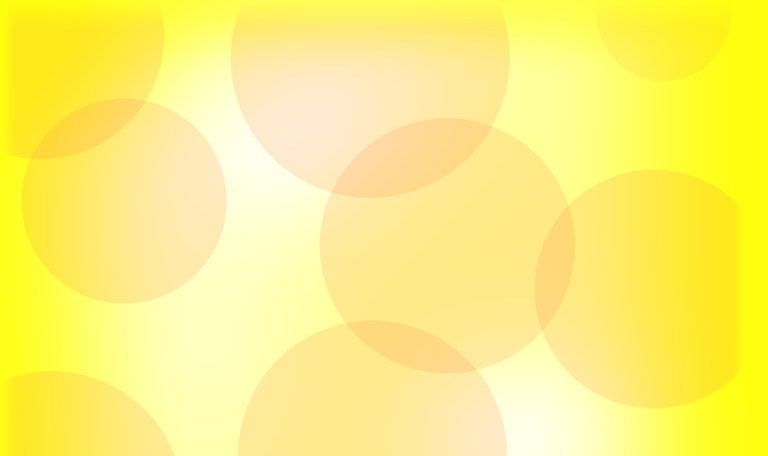
A WebGL 1 fragment shader for this background:

```glsl
precision highp float;
// Sunny yellow backdrop with soft white glows and translucent peach discs.

uniform vec2 u_resolution;

// Lengths are in units of the canvas height.
const vec3 YELLOW = vec3(1.0, 0.995, 0.06);
const vec3 CREAM = vec3(1.0, 1.0, 0.58);
const vec3 WHITE = vec3(1.0, 1.0, 0.97);
const vec3 PEACH = vec3(1.0, 0.55, 0.25);
const float DISC_ALPHA = 0.18;
const float FAINT_DISC = 0.55;
const float TOP_SHADE = 0.45;
const int DISC_COUNT = 8;

// Elliptical falloff whose long axis points along the unit vector axis.
float glow(vec2 p, vec2 center, vec2 radius, vec2 axis) {
  vec2 d = p - center;
  vec2 q = vec2(dot(d, axis), dot(d, vec2(-axis.y, axis.x))) / radius;
  return exp(-dot(q, q));
}

// Antialiased disc: xy is the center, z the radius.
float disc(vec2 p, vec3 shape) {
  float pixel = 1.0 / u_resolution.y;
  return 1.0 - smoothstep(-pixel, pixel, length(p - shape.xy) - shape.z);
}

vec3 backdrop(vec2 p, float right) {
  // Yellow borders, wider in the upper left corner.
  float left = p.x - 0.14 * smoothstep(0.6, 0.9, p.y);
  float light = smoothstep(-0.05, 0.42, left) * smoothstep(0.03, 0.5, right);
  light *= mix(TOP_SHADE, 1.0, smoothstep(0.0, 0.18, 1.0 - p.y));
  vec3 color = mix(YELLOW, CREAM, light);

  // White glows, dimmed close to the top.
  float upper = glow(p, vec2(0.65, 0.71), vec2(0.38, 0.23), vec2(0.86, 0.51));
  upper *= smoothstep(-0.08, 0.2, 1.0 - p.y);
  color = mix(color, WHITE, 0.95 * upper);
  color = mix(color, WHITE, 0.85 * glow(p, vec2(1.14, 0.04), vec2(0.24, 0.2), vec2(1.0, 0.0)));
  return mix(color, WHITE, 0.4 * glow(p, vec2(0.46, 0.22), vec2(0.22, 0.32), vec2(1.0, 0.0)));
}

void main() {
  vec2 p = gl_FragCoord.xy / u_resolution.y;
  float right = u_resolution.x / u_resolution.y - p.x;

  vec3 discs[DISC_COUNT];
  discs[0] = vec3(0.812, 0.872, 0.306);
  discs[1] = vec3(0.981, 0.461, 0.280);
  discs[2] = vec3(0.272, 0.559, 0.225);
  discs[3] = vec3(0.090, 0.921, 0.270);
  discs[4] = vec3(1.434, 0.366, 0.262);
  discs[5] = vec3(0.817, 0.002, 0.295);
  discs[6] = vec3(0.114, -0.102, 0.288);
  discs[7] = vec3(1.456, 0.969, 0.147);

  // Count the overlapping layers; the last disc is fainter.
  float layers = 0.0;
  for (int i = 0; i < DISC_COUNT; i++) {
    float weight = i == DISC_COUNT - 1 ? FAINT_DISC : 1.0;
    layers += weight * disc(p, discs[i]);
  }

  // Discs dissolve into the left, right and top borders.
  layers *= smoothstep(0.0, 0.04, p.x) * smoothstep(0.05, 0.08, right);
  layers *= smoothstep(-0.01, 0.07, 1.0 - p.y);

  vec3 color = mix(PEACH, backdrop(p, right), pow(1.0 - DISC_ALPHA, layers));
  gl_FragColor = vec4(color, 1.0);
}
```
